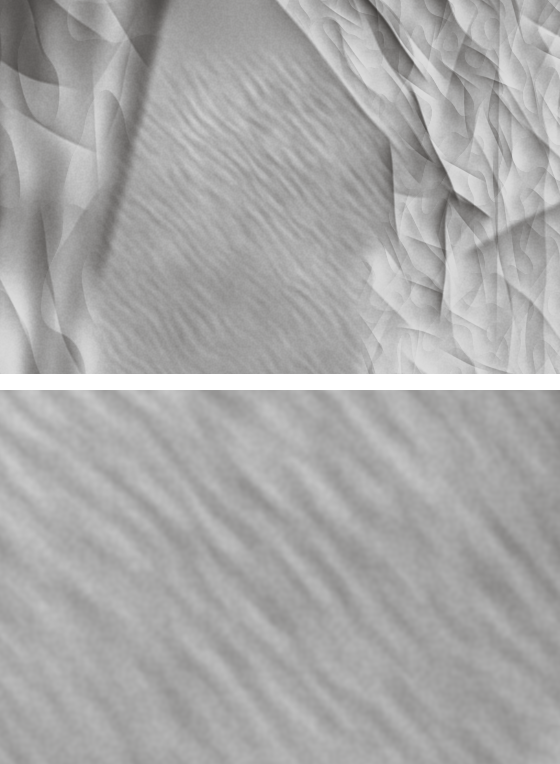
Top, the full canvas; bottom, a detail of the centre.
Give the GLSL for this texture, as a Shadertoy shader.

```glsl
// Draws a sheet of crumpled grey-white paper: rippled centre, soft folds left, sharp creases right.

const vec3 SHADOW_TINT = vec3(0.009, 0.0, -0.007);
const vec2 LIGHT_DIR = vec2(0.86, 0.51);

vec2 hash2(vec2 p) {
    vec3 q = fract(p.xyx * vec3(0.1031, 0.1030, 0.0973));
    q += dot(q, q.yzx + 33.33);
    return fract((q.xx + q.yz) * q.zy);
}

float cornerSlope(vec2 id, vec2 offset) {
    float angle = 6.2832 * hash2(id).x;
    return dot(vec2(cos(angle), sin(angle)), offset);
}

// Gradient noise, roughly -0.7 to 0.7
float noise(vec2 p) {
    vec2 i = floor(p), f = fract(p);
    vec2 u = f * f * f * (f * (f * 6.0 - 15.0) + 10.0);
    vec2 e = vec2(1.0, 0.0);
    return mix(mix(cornerSlope(i, f), cornerSlope(i + e.xy, f - e.xy), u.x),
               mix(cornerSlope(i + e.yx, f - e.yx), cornerSlope(i + e.xx, f - e.xx), u.x), u.y);
}

// Lit slope of smooth relief
float softSlope(vec2 q) {
    float e = 0.08;
    return (noise(q) - noise(q - LIGHT_DIR * e)) / e;
}

// Lit slope of relief with sharp valleys, giving flat facets
float facetSlope(vec2 q) {
    float e = 0.035;
    return (abs(noise(q)) - abs(noise(q - LIGHT_DIR * e))) / e;
}

// Shadow on the negative side of a crease, light on the positive side
float creaseProfile(float s, vec2 widths, vec2 tones, float softness) {
    float shadow = -tones.x * exp(min(s, 0.0) / widths.x);
    float light = tones.y * exp(-max(s, 0.0) / widths.y);
    return mix(shadow, light, smoothstep(-softness, softness, s));
}

// One long crease from a to b, fading at its ends
float fold(vec2 p, vec2 a, vec2 b, vec2 widths, vec2 tones, float softness) {
    vec2 d = b - a, v = p - a;
    float along = dot(v, d) / dot(d, d);
    float side = (d.x * v.y - d.y * v.x) / length(d);
    float taper = smoothstep(-0.08, 0.12, along) * (1.0 - smoothstep(0.8, 1.08, along));
    return taper * creaseProfile(side, widths, tones, softness);
}

// Short random creases, one per cell, mostly steep
float scatteredCreases(vec2 q, float seed) {
    float sum = 0.0;
    vec2 cell = floor(q);
    for (int j = -1; j <= 1; j++)
    for (int i = -1; i <= 1; i++) {
        vec2 id = cell + vec2(i, j);
        vec2 v = q - id - hash2(id + seed);
        vec2 k = hash2(id + seed + 37.0);
        float angle = 1.85 + (k.x - 0.5) * 2.2;
        vec2 dir = vec2(cos(angle), sin(angle));
        float along = dot(v, dir);
        float side = dir.y * v.x - dir.x * v.y + 0.2 * (k.y - 0.5) * along * along;
        side *= k.y < 0.3 ? -1.0 : 1.0;
        float window = 1.0 - smoothstep(0.2, 1.0, length(v));
        sum += window * (0.3 + 0.7 * k.x) * creaseProfile(side, vec2(0.11, 0.15), vec2(1.0, 0.75), 0.025);
    }
    return sum;
}

// Fine wavy diagonal ripples pressed into the sheet
float ripples(vec2 p) {
    vec2 q = p + 0.02 * vec2(noise(p * 5.0), noise(p * 5.0 + 17.0));
    float across = dot(q, vec2(0.74, 0.67)), along = dot(q, vec2(0.67, -0.74));
    float wave = sin(6.2832 * (across * 31.0 + 0.8 * noise(q * 9.0)));
    float streak = noise(vec2(across * 52.0, along * 10.0));
    float wrinkle = noise(vec2(across * 95.0, along * 26.0) + 40.0);
    return 0.5 * wave * (0.7 + noise(p * 9.0 + 5.0)) + 1.2 * streak + 0.6 * wrinkle;
}

void mainImage(out vec4 fragColor, in vec2 fragCoord) {
    vec2 p = fragCoord / iResolution.y;
    p.x *= 1.5 * iResolution.y / iResolution.x;
    vec2 w = p + 0.014 * vec2(noise(p * 6.0), noise(p * 6.0 + 9.0));

    // Regions: folded left, rippled centre, crumpled right
    float leftEdge = max(0.459 - (1.0 - w.y) * 0.30, 0.26);
    float rightEdge = min(0.72 + (1.0 - w.y) * 0.86, 0.93 + 0.14 * smoothstep(0.25, 0.6, w.y));
    float left = 1.0 - smoothstep(leftEdge - 0.05, leftEdge + 0.05, w.x);
    float right = smoothstep(rightEdge - 0.01, rightEdge + 0.09, w.x);
    float centre = (1.0 - left) * (1.0 - right);

    // Broad light, dim towards the top left and bright at lower right
    float tone = 0.672 + 0.09 * noise(p * 2.2 + 3.0) + 0.06 * noise(p * 5.0 + 31.0);
    tone -= 0.035 * centre;
    tone += right * (0.03 + 0.06 * (1.0 - smoothstep(0.2, 0.6, p.y)));
    tone -= 0.24 * exp(-p.x / 0.10) * smoothstep(0.1, 0.5, p.y);
    tone -= 0.10 * left * smoothstep(0.6, 1.0, p.y);
    tone -= 0.05 * smoothstep(0.8, 1.0, p.y);
    tone += 0.09 * smoothstep(0.2, 0.0, abs(p.x - 0.24)) * smoothstep(0.15, 0.3, p.y) * left;

    // Ripples
    float rippleSpot = exp(-7.0 * dot(p - vec2(0.8, 0.66), p - vec2(0.8, 0.66)));
    float rippleFade = 1.0 - smoothstep(0.76, 0.92, p.y);
    tone += centre * rippleFade * (0.042 + 0.048 * rippleSpot) * ripples(p);

    // Soft folds and a few creases on the left
    tone += left * 0.13 * softSlope(vec2(w.x * 7.5 - w.y * 0.8, w.y * 2.3));
    tone += left * 0.05 * facetSlope(w * vec2(9.0, 4.5) + 21.0);
    tone += left * 0.14 * scatteredCreases(w * vec2(6.5, 4.5), 11.0);

    // Facets and sharp creases on the right
    float crush = right * mix(0.75, 1.0, smoothstep(0.3, 0.6, p.y));
    tone += crush * 0.09 * facetSlope(w * vec2(5.5, 4.5) + 4.0);
    tone += crush * 0.05 * facetSlope(w * vec2(15.0, 11.0) + 70.0);
    tone += crush * 0.20 * scatteredCreases(w * vec2(6.0, 4.6), 3.0);
    tone += crush * 0.16 * scatteredCreases(w * vec2(12.0, 9.5), 59.0);

    // Main folds
    tone += fold(w, vec2(0.465, 1.06), vec2(0.265, 0.22), vec2(0.05, 0.09), vec2(0.28, 0.05), 0.022);
    tone += fold(w, vec2(0.70, 1.05), vec2(1.07, 0.59), vec2(0.03, 0.03), vec2(0.12, 0.22), 0.006);
    tone += fold(w, vec2(0.96, 1.04), vec2(1.14, 0.78), vec2(0.016, 0.03), vec2(0.46, 0.14), 0.004);
    tone += fold(w, vec2(1.10, 0.76), vec2(1.23, 0.45), vec2(0.026, 0.04), vec2(0.44, 0.12), 0.004);
    tone += fold(w, vec2(1.21, 0.49), vec2(1.32, 0.41), vec2(0.03, 0.03), vec2(0.36, 0.10), 0.004);
    tone += fold(w, vec2(1.04, 0.62), vec2(1.07, 0.34), vec2(0.022, 0.03), vec2(0.25, 0.10), 0.004);
    tone += fold(w, vec2(1.20, 0.45), vec2(1.18, 0.14), vec2(0.025, 0.03), vec2(0.30, 0.10), 0.004);
    tone += fold(w, vec2(1.24, 0.32), vec2(1.56, 0.49), vec2(0.05, 0.03), vec2(0.22, 0.07), 0.012);
    tone += fold(p, vec2(1.34, 1.08), vec2(1.33, 0.10), vec2(0.02, 0.03), vec2(0.10, 0.05), 0.003);

    // Fibre grain, then limit to paper tones
    tone += 0.030 * noise(p * 170.0) + 0.026 * noise(p * 75.0);
    tone = tone > 0.78 ? 0.78 + 0.09 * tanh((tone - 0.78) * 8.0) : tone;
    tone = tone < 0.42 ? 0.42 - 0.22 * tanh((0.42 - tone) * 3.5) : tone;
    vec3 paper = vec3(tone) + SHADOW_TINT * (1.0 - smoothstep(0.35, 0.75, tone));
    fragColor = vec4(paper, 1.0);
}
```
